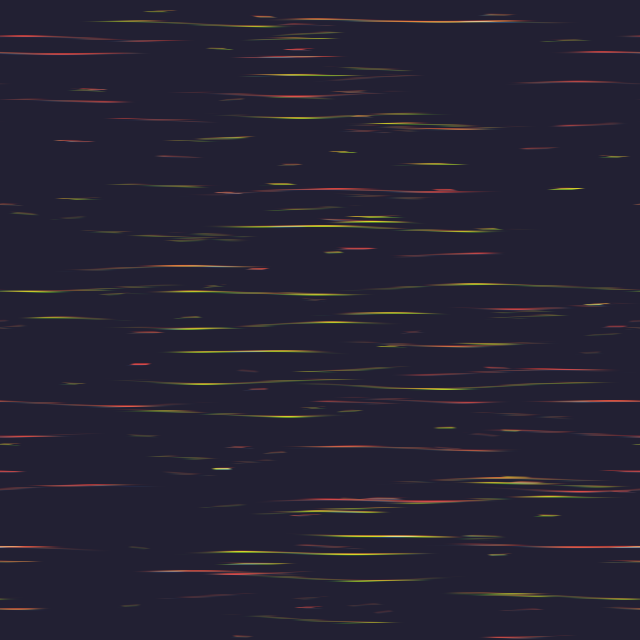
Give the GLSL for this background, as a three.js fragment shader.

```glsl
// Draws thin, ragged, nearly level streaks of yellow and red light on dark indigo.
varying vec2 vUv;

float hash(float n) {
  return fract(sin(n * 127.1 + 3.7) * 43758.5);
}

// Yellow, red or orange, chosen by a value from 0 to 1
vec3 streakTint(float pick) {
  vec3 warm = mix(vec3(0.92, 0.32, 0.32), vec3(0.95, 0.6, 0.28), smoothstep(0.7, 1.0, pick));
  return mix(vec3(0.88, 0.86, 0.16), warm, step(0.52, pick));
}

// Lays one streak over the colour below it
vec3 addStreak(vec3 color, vec2 p, float id) {
  float seed = id * 9.0;
  float reach = pow(hash(seed), 4.0);
  float halfLength = mix(0.018, 0.3, reach);
  float centerX = 0.5 + 0.62 * (hash(seed + 1.0) - hash(seed + 2.0));

  // Distance along the streak, wrapped at the sides and torn into fine rows
  float along = fract(p.x - centerX + 0.5) - 0.5;
  float tear = sin(p.y * 1300.0 + id * 4.0) + sin(p.y * 2300.0 + id * 9.0);
  along += tear * min(0.012, 0.2 * halfLength);

  // Gently waving path and its slope
  float phase = 6.283 * hash(seed + 3.0);
  float tilt = (hash(seed + 4.0) - 0.5) * 0.11 * (1.0 - sqrt(reach));
  float path = hash(seed + 5.0) + tilt * along
    + 0.004 * sin(8.0 * along + phase) + 0.0025 * sin(17.0 * along + phase * 2.3);
  float slope = tilt + 0.032 * cos(8.0 * along + phase)
    + 0.0425 * cos(17.0 * along + phase * 2.3);

  // Level stretches glow, sloping stretches and ends fade
  float level = exp(-900.0 * slope * slope);
  float fade = 1.0 - smoothstep(halfLength * 0.45, halfLength, abs(along));
  float strength = fade * mix(0.28, 1.0, level)
    * mix(0.35, 1.0, max(hash(seed + 6.0), sqrt(reach)));

  // Slightly separated colour channels give fringed edges
  vec3 offset = abs(p.y - path + vec3(-0.0004, 0.0, 0.0005));
  vec3 cover = 1.0 - smoothstep(vec3(0.0003), vec3(0.0023), offset);

  // Pale glints run along the brightest stretches
  float glint = level * smoothstep(0.5, 1.0, sin(along * 31.0 + phase * 5.0));
  vec3 tint = streakTint(hash(seed + 7.0));
  tint = mix(tint, vec3(0.7, 0.62, 0.45), 0.3 * (1.0 - level));
  tint = mix(tint, vec3(0.96, 0.93, 0.8), 0.6 * glint);
  return mix(color, tint, cover * strength);
}

void main() {
  vec3 color = vec3(0.133, 0.126, 0.2);
  for (int i = 0; i < 165; i++) {
    color = addStreak(color, vUv, float(i) + 1.0);
  }
  gl_FragColor = vec4(color, 1.0);
}
```
